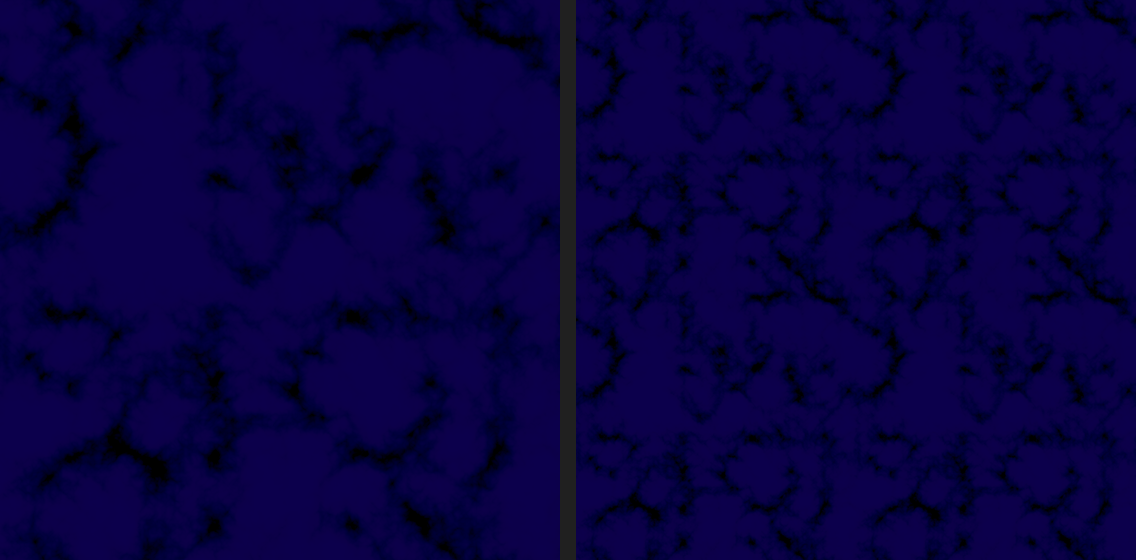
Left: one tile. Right: repeated 2 by 2.
Write a three.js fragment shader that draws this texture.

```glsl
varying vec2 vUv;

vec2 hash22(vec2 p) {
  vec3 q = fract(p.xyx * vec3(0.1031, 0.1030, 0.0973));
  q += dot(q, q.yzx + 33.33);
  return fract((q.xx + q.yz) * q.zy);
}

// Unit gradient of a lattice corner, wrapped after a whole period
vec2 cornerGradient(vec2 corner, float period, float seed) {
  return normalize(hash22(mod(corner, period) + seed) - 0.4999);
}

float tileNoise(vec2 p, float period, float seed) {
  vec2 cell = floor(p);
  vec2 f = p - cell;
  vec2 fade = f * f * f * (f * (f * 6.0 - 15.0) + 10.0);
  vec2 e = vec2(1.0, 0.0);
  float a = dot(cornerGradient(cell, period, seed), f);
  float b = dot(cornerGradient(cell + e.xy, period, seed), f - e.xy);
  float c = dot(cornerGradient(cell + e.yx, period, seed), f - e.yx);
  float d = dot(cornerGradient(cell + e.xx, period, seed), f - e.xx);
  return mix(mix(a, b, fade.x), mix(c, d, fade.x), fade.y);
}

// Sum of folded octaves: round billows parted by ragged creases
float turbulence(vec2 uv) {
  float sum = 0.0;
  float amplitude = 1.2;
  float frequency = 4.0;
  for (int i = 0; i < 6; i++) {
    float seed = 17.0 + 31.0 * float(i);
    vec2 shift = hash22(vec2(seed, 5.0));
    sum += amplitude * abs(tileNoise(uv * frequency + shift, frequency, seed));
    amplitude *= 0.58;
    frequency *= 2.0;
  }
  return sum;
}

void main() {
  // A faint broad swell gathers the creases into clusters
  float swell = 0.12 * tileNoise(vUv * 3.0 + 0.37, 3.0, 71.0);
  float billow = turbulence(vUv) + swell - 0.055;

  // Black creases rise quickly to navy, then level off in violet
  float blue = 0.3 * (1.0 - exp(-7.8 * max(billow - 0.09, 0.0)));
  float red = 0.046 * smoothstep(0.25, 0.46, billow);

  gl_FragColor = vec4(red, 0.0, blue, 1.0);
}
```
